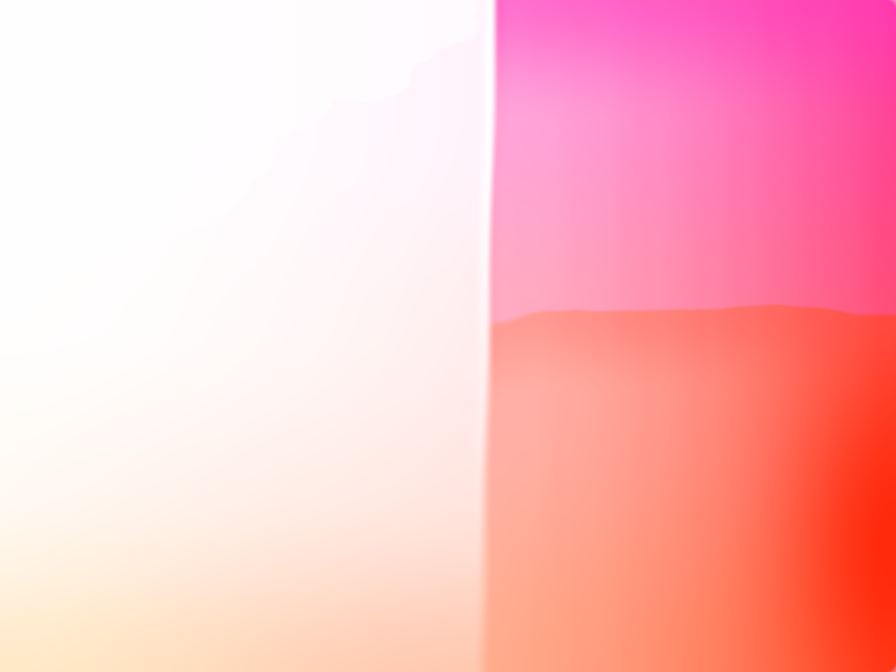
A Shadertoy shader for this texture map:

```glsl
float hash(vec2 p) {
    return fract(sin(dot(p, vec2(127.1, 311.7))) * 43758.5453);
}

float noise(vec2 p) {
    vec2 i = floor(p), f = fract(p);
    f = f * f * (3.0 - 2.0 * f);
    return mix(mix(hash(i), hash(i + vec2(1, 0)), f.x),
               mix(hash(i + vec2(0, 1)), hash(i + vec2(1, 1)), f.x), f.y);
}

float fbm(vec2 p) {
    float sum = 0.0, amp = 0.5;
    for (int i = 0; i < 4; i++) {
        sum += amp * noise(p);
        p *= 2.0;
        amp *= 0.5;
    }
    return sum;
}

// Pale wash: white above, peach below, with faint cloud contours
vec3 paleWash(vec2 uv) {
    float across = clamp(uv.x / 0.54, 0.0, 1.0);
    vec3 low = mix(vec3(1.0, 0.91, 0.77), vec3(1.0, 0.78, 0.68), smoothstep(0.0, 1.0, across));
    vec3 quarter = mix(vec3(1.0, 0.975, 0.94), vec3(1.0, 0.89, 0.86), across);
    vec3 middle = mix(vec3(1.0, 0.995, 0.993), vec3(1.0, 0.925, 0.925), across * across);
    vec3 high = mix(vec3(1.0), vec3(1.0, 0.95, 0.985), across * across);
    vec3 col = mix(low, quarter, smoothstep(-0.04, 0.27, uv.y));
    col = mix(col, middle, smoothstep(0.17, 0.52, uv.y));
    col = mix(col, high, smoothstep(0.45, 0.82, uv.y));
    float cloudTop = 0.50 + 0.87 * uv.x + 0.16 * (fbm(uv * vec2(16.0, 10.0)) - 0.47);
    float aboveCloud = smoothstep(-0.006, 0.006, uv.y - cloudTop);
    return mix(col, vec3(1.0, 0.996, 1.0), 0.6 * aboveCloud);
}

// Pink upper block, deeper toward the top and right
vec3 pinkBlock(vec2 uv, float across) {
    float rise = clamp((uv.y - 0.53) / 0.47, 0.0, 1.0);
    vec3 nearSide = mix(vec3(1.0, 0.68, 0.77), vec3(1.0, 0.65, 0.86), smoothstep(0.0, 0.7, rise));
    vec3 farSide = mix(vec3(1.0, 0.30, 0.46), vec3(1.0, 0.24, 0.66), rise);
    vec3 col = mix(nearSide, farSide, pow(across, 1.4));
    vec3 topGlow = mix(vec3(1.0, 0.40, 0.80), vec3(1.0, 0.22, 0.68), across);
    return mix(col, topGlow, 0.85 * smoothstep(0.6, 1.05, rise));
}

// Coral lower block, burning to red at the right
vec3 coralBlock(vec2 uv, float across, float horizon) {
    vec3 nearSide = mix(vec3(1.0, 0.67, 0.55), vec3(1.0, 0.70, 0.66), smoothstep(0.0, 0.4, uv.y));
    vec3 farSide = mix(vec3(1.0, 0.27, 0.13), vec3(1.0, 0.30, 0.24), smoothstep(0.0, 0.5, uv.y));
    vec3 col = mix(nearSide, farSide, pow(across, 1.5));
    vec3 rim = mix(vec3(1.0, 0.60, 0.57), vec3(1.0, 0.30, 0.29), across);
    col = mix(col, rim, 0.7 * smoothstep(0.13, 0.0, horizon - uv.y));
    vec2 ember = (uv - vec2(1.0, 0.19)) / vec2(0.10, 0.24);
    return mix(col, vec3(1.0, 0.14, 0.02), 0.85 * exp(-dot(ember, ember)));
}

void mainImage(out vec4 fragColor, in vec2 fragCoord) {
    vec2 uv = fragCoord / iResolution.xy;
    float seam = mix(0.538, 0.554, uv.y) + 0.001 * sin(uv.y * 17.0);
    float across = clamp((uv.x - seam) / (1.0 - seam), 0.0, 1.0);

    // Wavering line between the two saturated blocks
    float horizon = 0.538 - 0.018 * smoothstep(0.61, 0.55, uv.x)
                  + 0.007 * exp(-pow((uv.x - 0.86) / 0.06, 2.0))
                  - 0.006 * smoothstep(0.91, 0.97, uv.x)
                  + 0.003 * (noise(vec2(uv.x * 45.0, 3.0)) - 0.5);
    float cut = mix(0.007, 0.003, smoothstep(0.0, 0.2, across));
    vec3 block = mix(coralBlock(uv, across, horizon), pinkBlock(uv, across),
                     smoothstep(-cut, cut, uv.y - horizon));

    // Soft vertical brush streaks
    block.gb += 0.012 * (noise(vec2(uv.x * 50.0, uv.y * 3.0)) - 0.5);

    // Slightly darker lip beside the seam
    block.gb -= 0.05 * exp(-max(uv.x - seam, 0.0) / 0.008) * smoothstep(0.1, 0.5, uv.y);

    // Bright strip left of the seam, fading downward
    vec3 pale = paleWash(uv);
    float strip = smoothstep(seam - 0.019, seam - 0.006, uv.x);
    pale = mix(pale, vec3(1.0), 0.9 * strip * smoothstep(0.1, 1.0, uv.y));

    float blur = mix(0.011, 0.005, smoothstep(0.0, 0.7, uv.y));
    vec3 col = mix(pale, block, smoothstep(-blur, blur, uv.x - seam));

    // Light worn corners on the right
    vec2 toCorner = vec2(1.0 - uv.x, min(uv.y, 1.0 - uv.y)) * vec2(4.0 / 3.0, 1.0);
    vec2 inset = max(0.018 - toCorner, 0.0);
    col = mix(col, vec3(1.0, 0.8, 0.85), 0.6 * smoothstep(0.017, 0.026, length(inset)));

    fragColor = vec4(clamp(col, 0.0, 1.0), 1.0);
}
```
